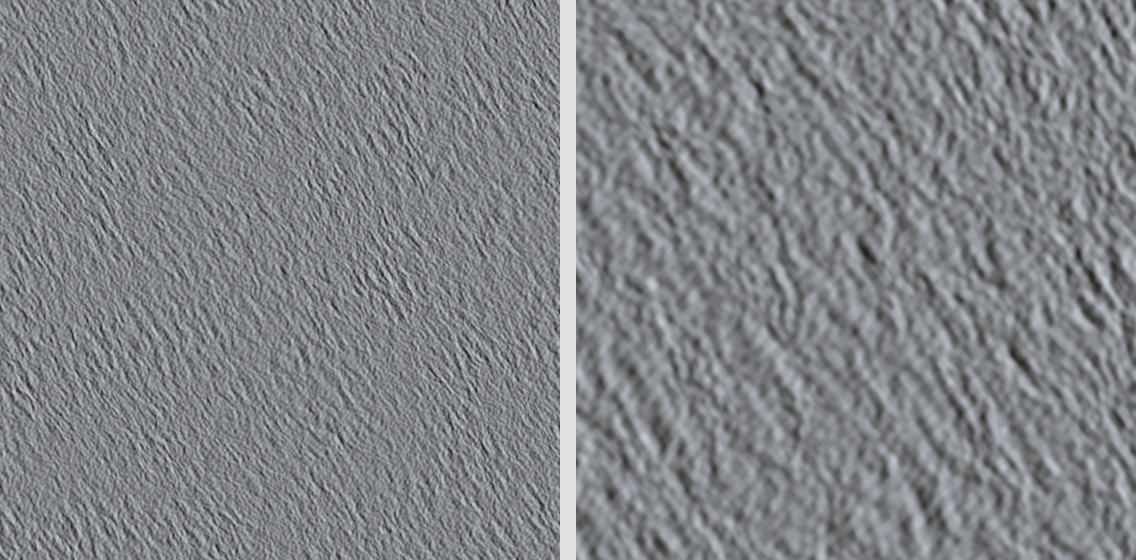
Left: the whole. Right: its middle third, enlarged.
This texture is drawn by a WebGL 2 fragment shader. Its source:

```glsl
#version 300 es
precision highp float;

uniform vec2 u_resolution;
out vec4 outColor;

// Relief layout: frequencies are cells per canvas, reliefs are slope strengths
const float STREAK_ANGLE = -0.98;
const vec2 RIPPLE_FREQ = vec2(25.0, 78.0);   // along, across
const vec2 CREASE_FREQ = vec2(54.0, 122.0);
const float GRAIN_FREQ = 146.0;
const float RIPPLE_RELIEF = 0.76;
const float CREASE_RELIEF = 0.72;
const float GRAIN_RELIEF = 0.84;

// Bending of the streaks and patchiness of their depth
const float SWAY_FREQ = 3.0;
const float SWAY_AMOUNT = 0.025;
const float WOBBLE_FREQ = 24.0;
const float WOBBLE_AMOUNT = 0.005;
const float PATCH_FREQ = 9.0;
const float PATCH_AMOUNT = 0.9;

// Lighting and colour
const vec2 LIGHT_DIR = vec2(-0.95, -0.22);
const float SLOPE_STEP = 0.0011;
const float BASE_TONE = 0.505;
const float CONTRAST = 0.115;
const float SHADOW_BIAS = 0.06;
const float NEUTRAL_TONE = 0.33;
const vec3 TINT_SLOPE = vec3(1.0, 1.05, 1.14);

// Random unit vector for a lattice point
vec2 latticeGradient(vec2 cell) {
    uvec2 q = uvec2(ivec2(cell)) * uvec2(1597u, 3812u) + uvec2(7919u, 104729u);
    uint h = (q.x ^ (q.y << 9)) * 73u + q.y * 40503u;
    h = (h ^ (h >> 15)) * 0x2c1b3c6du;
    h = (h ^ (h >> 12)) * 0x297a2d39u;
    h ^= h >> 15;
    float angle = float(h & 0xffffu) / 65536.0 * 6.28319;
    return vec2(cos(angle), sin(angle));
}

float gradientNoise(vec2 p) {
    vec2 cell = floor(p);
    vec2 f = p - cell;
    vec2 w = f * f * f * (f * (f * 6.0 - 15.0) + 10.0);
    vec2 dx = vec2(1.0, 0.0);
    vec2 dy = vec2(0.0, 1.0);
    float a = dot(latticeGradient(cell), f);
    float b = dot(latticeGradient(cell + dx), f - dx);
    float c = dot(latticeGradient(cell + dy), f - dy);
    float d = dot(latticeGradient(cell + dx + dy), f - dx - dy);
    return mix(mix(a, b, w.x), mix(c, d, w.x), w.y);
}

// Surface height: long ripples, shorter creases and fine grain
float surfaceHeight(vec2 p) {
    vec2 along = vec2(cos(STREAK_ANGLE), sin(STREAK_ANGLE));
    vec2 across = vec2(-along.y, along.x);
    vec2 s = vec2(dot(p, along), dot(p, across));
    s.y += SWAY_AMOUNT * gradientNoise(p * SWAY_FREQ + 3.7);
    s.y += WOBBLE_AMOUNT * gradientNoise(p * WOBBLE_FREQ + 11.3);

    float depth = 0.95 + PATCH_AMOUNT * gradientNoise(p * PATCH_FREQ + 29.1);
    float ripple = gradientNoise(s * RIPPLE_FREQ) * RIPPLE_RELIEF / RIPPLE_FREQ.y;
    float crease = gradientNoise(s * CREASE_FREQ + 57.4) * CREASE_RELIEF / CREASE_FREQ.y;
    float grain = gradientNoise(s * GRAIN_FREQ + 83.6) * GRAIN_RELIEF / GRAIN_FREQ;
    return depth * (ripple + crease) + grain;
}

void main() {
    vec2 p = gl_FragCoord.xy / min(u_resolution.x, u_resolution.y);

    // Slope facing the light
    vec2 offset = normalize(LIGHT_DIR) * SLOPE_STEP;
    float slope = (surfaceHeight(p - offset) - surfaceHeight(p + offset)) / (2.0 * SLOPE_STEP);

    // Deeper shadows than highlights, cooler as it brightens
    float tone = BASE_TONE + CONTRAST * (slope - SHADOW_BIAS * slope * slope);
    tone = clamp(tone, 0.15, 0.82);
    vec3 color = NEUTRAL_TONE + (tone - NEUTRAL_TONE) * TINT_SLOPE;
    outColor = vec4(color, 1.0);
}
```
